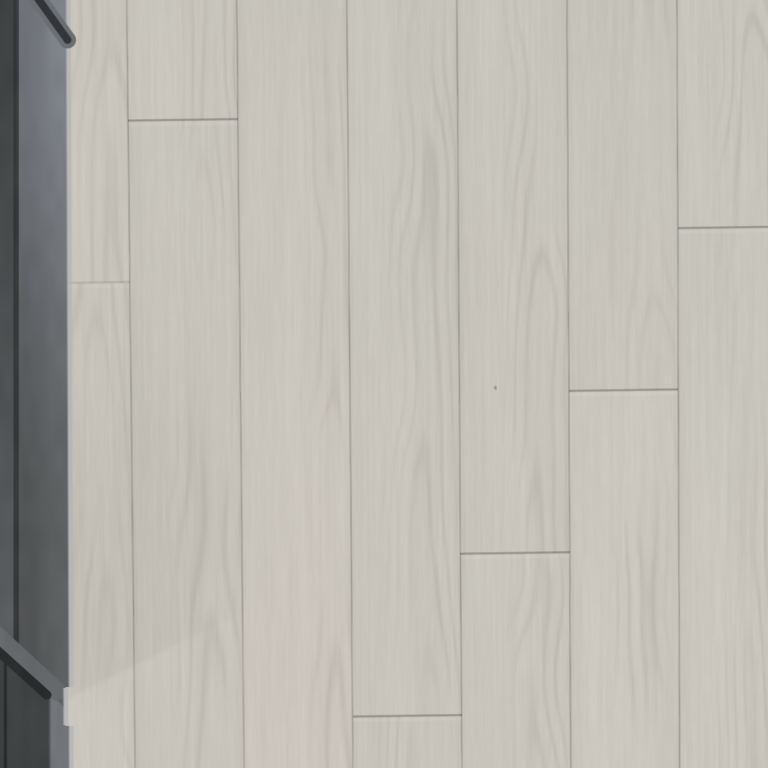
Give the GLSL for this texture, as a WebGL 1 fragment shader.

```glsl
precision highp float;
// Pale whitewashed oak planks running upward, with staggered end joints, fine
// fibres and arched growth rings made from stretched noise. A grey metal frame
// with diagonal struts stands along the left edge and casts a faint shadow.
uniform vec2 u_resolution;

float hash(vec2 p) {
  return fract(sin(dot(p, vec2(127.1, 311.7))) * 43758.5453);
}

float noise(vec2 p) {
  vec2 i = floor(p), f = fract(p);
  f = f * f * (3.0 - 2.0 * f);
  return mix(mix(hash(i), hash(i + vec2(1.0, 0.0)), f.x),
             mix(hash(i + vec2(0.0, 1.0)), hash(i + 1.0), f.x), f.y);
}

float segment(vec2 p, vec2 a, vec2 b) {
  vec2 d = b - a;
  return length(p - a - d * clamp(dot(p - a, d) / dot(d, d), 0.0, 1.0));
}

// Soft line: 1 at distance zero, 0 beyond the half width
float line(float d, float halfWidth) {
  float soft = max(0.0012, 0.7 / u_resolution.y);
  return 1.0 - smoothstep(halfWidth - soft, halfWidth + soft, abs(d));
}

vec3 planks(vec2 p) {
  // Rows lean and widen slightly with height
  float width = mix(0.1418, 0.1433, p.y);
  float q = (p.x - mix(0.176, 0.165, p.y)) / width;
  float row = floor(q), across = q - row;
  float joint = mod(0.844 + 0.212 * row, 1.2);
  float board = row * 2.0 + step(joint, p.y);
  float seed = hash(vec2(board, 4.0));

  // Broad tint: cooler above, warmer below and on some boards
  float warmth = 0.55 * seed + 0.5 * (1.0 - p.y) + 0.2 * noise(p * 5.0) - 0.15;
  vec3 col = mix(vec3(0.775, 0.768, 0.732), vec3(0.805, 0.782, 0.752),
                 clamp(warmth, 0.0, 1.0));
  col += 0.012 * (hash(vec2(board, 9.0)) - 0.5);

  // Fibres and mottling
  vec2 g = vec2(across, p.y) + board * vec2(7.3, 3.1);
  float fibre = noise(g * vec2(38.0, 9.0)) * 0.6 + noise(g * vec2(75.0, 45.0)) * 0.4;
  col += 0.034 * (fibre - 0.5);
  col += 0.018 * (noise(g * vec2(5.0, 3.0)) - 0.5);

  // Arched rings, strongest toward one side of the board
  float u = across - mix(0.62, 0.88, seed) + 0.12 * (noise(g * vec2(1.5, 5.0)) - 0.5);
  float phase = sqrt(u * u + 0.006) * 9.0 + p.y * 2.6 + 1.6 * noise(g * vec2(3.0, 7.0));
  float ring = pow(0.5 + 0.5 * sin(6.2832 * phase), 3.0);
  float patches = smoothstep(0.25, 0.7, noise(g * vec2(2.0, 4.0) + 20.0));
  col -= vec3(0.034, 0.036, 0.038) * ring * patches * (1.0 - smoothstep(0.15, 0.5, abs(u)));

  // Long seams and end joints
  float edge = min(across, 1.0 - across) * width;
  float wear = 0.55 + 0.45 * noise(vec2(row * 5.0, p.y * 24.0));
  col *= 1.0 - 0.19 * wear * line(edge, 0.0011);
  col *= 1.0 - 0.03 * exp(-edge * 220.0);
  float gap = p.y - joint - 0.002 * (across - 0.5);
  float jointDepth = row < 0.0 ? 0.09 : 0.24;
  col *= 1.0 - jointDepth * line(gap, 0.0014);
  col += 0.015 * line(gap + 0.005, 0.002);

  // Small knot
  col *= 1.0 - 0.25 * line(length((p - vec2(0.645, 0.495)) * vec2(1.0, 0.7)), 0.0018);
  return col;
}

vec3 metalFrame(vec2 p) {
  // Upright with a bluish sheen above and a recessed panel at far left
  vec3 col = mix(vec3(0.34, 0.35, 0.355), vec3(0.46, 0.475, 0.50),
                 smoothstep(0.3, 0.95, p.y));
  col *= 0.94 + 0.14 * smoothstep(0.03, 0.085, p.x);
  col = mix(col, mix(vec3(0.38, 0.39, 0.40), vec3(0.24, 0.25, 0.255), p.y),
            line(p.x, 0.021));
  col = mix(col, vec3(0.19, 0.20, 0.205), 0.85 * line(p.x - 0.021, 0.0035));

  // Shaded recess under the lower strut
  float below = 1.0 - smoothstep(-0.003, 0.003, p.y - 0.165 + p.x * 1.03);
  vec3 recess = mix(vec3(0.25, 0.26, 0.265), vec3(0.45, 0.46, 0.48),
                    smoothstep(0.062, 0.068, p.x));
  recess *= 1.0 - 0.35 * line(p.x - 0.007, 0.002);
  col = mix(col, recess, below);

  // Lower strut with its dark underside
  col = mix(col, vec3(0.40, 0.41, 0.42),
            line(segment(p, vec2(-0.02, 0.187), vec2(0.074, 0.100)), 0.012));
  col = mix(col, vec3(0.16, 0.17, 0.175),
            line(segment(p, vec2(-0.02, 0.168), vec2(0.061, 0.095)), 0.006));
  return col + 0.025 * (noise(p * vec2(90.0, 30.0)) - 0.5);
}

void main() {
  vec2 p = gl_FragCoord.xy / u_resolution;
  vec3 col = planks(p);

  // Slanted shadow fading out to the right, and contact shade by the frame
  float slant = p.y - 0.095 - 0.5 * (p.x - 0.098);
  float reach = 1.0 - smoothstep(0.15, 0.40, p.x);
  col *= 1.0 - 0.035 * reach * smoothstep(-0.006, 0.006, slant) * (1.0 - smoothstep(0.1, 0.6, slant));

  // Frame with a pale lilac rim
  float side = mix(0.090, 0.086, p.y) - 0.007 * line(p.y - 0.08, 0.025);
  col = mix(col, vec3(0.70, 0.70, 0.73), 0.75 * line(p.x - side - 0.002, 0.004));
  col = mix(metalFrame(p), col, smoothstep(-0.002, 0.002, p.x - side));

  // Upper strut crossing the rim
  float strut = segment(p, vec2(0.040, 1.015), vec2(0.088, 0.948));
  col = mix(col, vec3(0.42, 0.43, 0.45), line(strut, 0.011));
  col = mix(col, vec3(0.20, 0.21, 0.22), line(strut, 0.005));
  gl_FragColor = vec4(col, 1.0);
}
```
